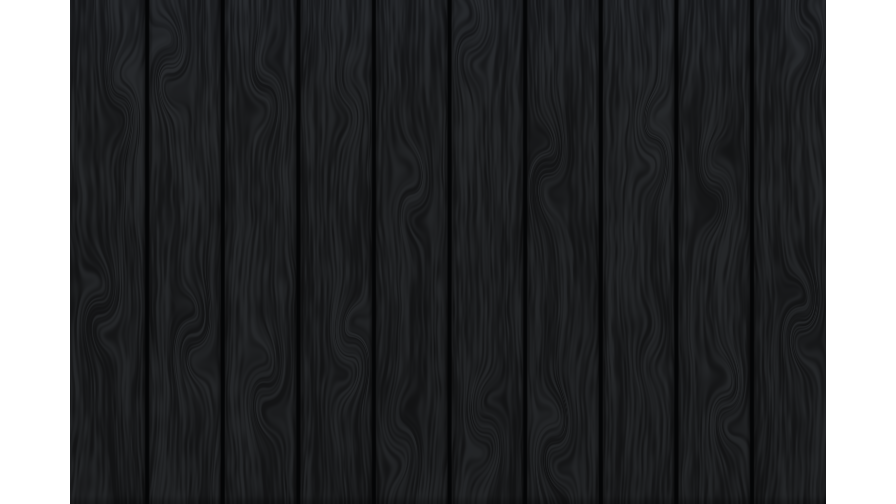
Reproduce this texture procedurally as a Shadertoy shader.

```glsl
// Ten upright charcoal wood planks on a centred 3:2 panel with white side margins.
// Grain is noise stretched along each plank, bent by slow waves and swirled around
// hashed knots; dark grooves with soft shoulders part the planks.

const float PLANKS = 10.0;
const float PANEL_WIDTH = 1.5;
const float PLANK_WIDTH = PANEL_WIDTH / PLANKS;
const float SEAM_SHIFT = 0.003;
const float GROOVE_HALF = 0.0038;

const vec3 MARGIN = vec3(1.0);
const vec3 WOOD_DARK = vec3(0.074, 0.077, 0.082);
const vec3 WOOD_LIGHT = vec3(0.146, 0.154, 0.163);
const vec3 GROOVE = vec3(0.016, 0.018, 0.022);

float hash(vec2 p) {
    return fract(sin(dot(p, vec2(127.1, 311.7))) * 43758.5453);
}

float noise(vec2 p) {
    vec2 cell = floor(p);
    vec2 f = fract(p);
    f = f * f * (3.0 - 2.0 * f);
    float low = mix(hash(cell), hash(cell + vec2(1.0, 0.0)), f.x);
    float high = mix(hash(cell + vec2(0.0, 1.0)), hash(cell + vec2(1.0)), f.x);
    return mix(low, high, f.y);
}

// Turn the space around a knot, fading out over an upright ellipse
vec2 swirl(vec2 p, vec2 knot, vec2 size, float turn) {
    vec2 d = p - knot;
    vec2 e = d / size;
    float a = turn * exp(-dot(e, e));
    float c = cos(a);
    float s = sin(a);
    return knot + vec2(c * d.x - s * d.y, s * d.x + c * d.y);
}

// Grain brightness at p, measured from the middle of a plank's lower end
float woodGrain(vec2 p, float id) {
    for (int k = 0; k < 2; k++) {
        vec2 seed = vec2(id + 3.0, float(k) * 7.0 + 1.0);
        vec2 knot = vec2((hash(seed) - 0.5) * 0.07,
                         0.1 + 0.5 * float(k) + 0.35 * hash(seed + 5.3));
        float turn = mix(0.5, 1.7, hash(seed + 9.1));
        turn *= hash(seed + 2.7) < 0.5 ? -1.0 : 1.0;
        p = swirl(p, knot, vec2(0.030, 0.065), turn);
    }
    vec2 offset = vec2(id * 17.0, id * 5.0);
    p.x += 0.022 * (noise(p * vec2(14.0, 5.0) + offset) - 0.5);
    p.x += 0.005 * (noise(p * vec2(40.0, 18.0) + offset) - 0.5);

    float broad = noise(p * vec2(60.0, 3.0) + offset);
    float streak = noise(p * vec2(140.0, 8.0) + offset);
    float fibre = noise(p * vec2(260.0, 26.0) + offset);
    float rings = 0.5 + 0.5 * sin(p.x * 620.0 + 9.0 * broad);
    return 0.22 * broad + 0.32 * streak + 0.28 * fibre + 0.18 * rings;
}

// Darken the shoulders of a groove, lay in its core and catch light on one side
vec3 cutGroove(vec3 wood, float d, float pixel) {
    float away = abs(d);
    wood *= mix(0.68, 1.0, smoothstep(GROOVE_HALF, 0.013, away));
    float glint = smoothstep(0.0025, 0.0, abs(d - GROOVE_HALF - 0.002));
    wood += 0.018 * glint;
    float core = 1.0 - smoothstep(GROOVE_HALF - pixel, GROOVE_HALF + pixel, away);
    return mix(wood, GROOVE, core);
}

void mainImage(out vec4 fragColor, in vec2 fragCoord) {
    float pixel = 1.0 / iResolution.y;
    vec2 p = vec2(fragCoord.x - 0.5 * iResolution.x, fragCoord.y) * pixel;

    // Plank number and nearest inner seam
    float along = p.x + 0.5 * PANEL_WIDTH - SEAM_SHIFT;
    float id = clamp(floor(along / PLANK_WIDTH), 0.0, PLANKS - 1.0);
    float seam = clamp(floor(along / PLANK_WIDTH + 0.5), 1.0, PLANKS - 1.0);
    vec2 local = vec2(along - (id + 0.5) * PLANK_WIDTH, p.y);

    // Wood tone with slight change between planks
    float grain = smoothstep(0.18, 0.82, woodGrain(local, id));
    vec3 color = mix(WOOD_DARK, WOOD_LIGHT, grain);
    color *= 0.97 + 0.06 * hash(vec2(id, 4.0));

    // Cool light at the top, shade along the bottom rim
    color *= mix(0.96, 1.05, p.y);
    color += vec3(0.006, 0.008, 0.013) * smoothstep(0.75, 1.0, p.y);
    color *= mix(0.75, 1.0, smoothstep(0.0, 0.02, p.y));
    color = cutGroove(color, along - seam * PLANK_WIDTH, pixel);

    // Side margins
    float edge = abs(p.x) - 0.5 * PANEL_WIDTH;
    color = mix(color, MARGIN, smoothstep(-0.5 * pixel, 0.5 * pixel, edge));
    fragColor = vec4(color, 1.0);
}
```
